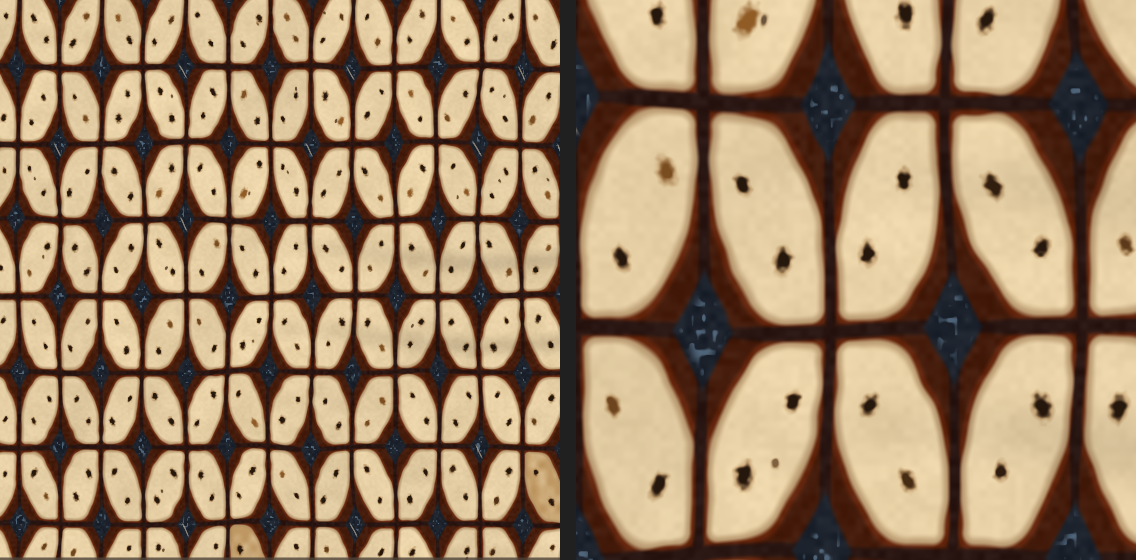
Left, the full canvas; right, a detail of the centre.
Give the GLSL for this pattern, as a three.js fragment shader.

```glsl
varying vec2 vUv;

float hash(vec2 p) {
  return fract(sin(dot(p, vec2(127.1, 311.7))) * 43758.5453);
}

float noise(vec2 p) {
  vec2 i = floor(p), f = fract(p);
  f = f * f * (3.0 - 2.0 * f);
  return mix(mix(hash(i), hash(i + vec2(1.0, 0.0)), f.x),
             mix(hash(i + vec2(0.0, 1.0)), hash(i + vec2(1.0, 1.0)), f.x), f.y);
}

float smoothMax(float a, float b, float k) {
  float h = max(k - abs(a - b), 0.0) / k;
  return max(a, b) + h * h * k * 0.25;
}

float roundedBox(vec2 p, vec2 halfSize, float r) {
  vec2 q = abs(p) - halfSize + r;
  return length(max(q, 0.0)) + min(max(q.x, q.y), 0.0) - r;
}

// Box with two opposite corners, lower left and upper right, cut away
float petal(vec2 p, float cut) {
  float slant = (abs(p.x / 0.274 + p.y / 0.518) - cut) * 0.242;
  return smoothMax(roundedBox(p, vec2(0.245, 0.455), 0.06), slant, 0.1);
}

// Two dots along the uncut diagonal and an occasional stray speck
vec3 addDots(vec3 color, vec2 p, vec2 cell) {
  for (int k = 0; k < 3; k++) {
    vec2 seed = cell + float(k) * 17.3;
    vec2 jitter = vec2(hash(seed + 1.1), hash(seed + 2.7)) - 0.5;
    float side = k == 0 ? 1.0 : -1.0;
    vec2 center = side * vec2(-0.092, 0.165) + jitter * vec2(0.07, 0.08);
    float size = mix(0.8, 1.15, hash(seed + 4.2));
    float strength = 1.0;
    if (k == 2) {
      center = jitter * vec2(0.24, 0.5);
      size = 0.5;
      strength = 0.6 * step(0.82, hash(seed + 6.4));
    }
    vec2 q = p - center;
    q.x += q.y * (hash(seed + 5.9) - 0.5) * 0.7;
    float r = length(q / vec2(0.034, 0.049)) / size + (noise(p * 45.0 + seed) - 0.5) * 0.5;
    float faded = smoothstep(0.72, 1.0, hash(seed + 8.3));
    vec3 ink = mix(vec3(0.15, 0.09, 0.05), vec3(0.57, 0.36, 0.15), faded);
    color = mix(color, vec3(0.60, 0.42, 0.22), strength * 0.6 * smoothstep(1.6, 0.8, r));
    color = mix(color, ink, strength * smoothstep(1.15, 0.55, r));
  }
  return color;
}

void main() {
  vec2 pitch = vec2(0.553, 1.0);
  vec2 p = (vUv - vec2(0.031, 0.065)) * 7.37;
  p += 0.07 * (vec2(noise(p * 1.3), noise(p * 1.3 + 31.0)) - 0.5);
  float grain = noise(p * 30.0) - 0.5;
  float wobble = noise(p * 8.0 + 5.0) - 0.5;

  // Petals mirror in a checkerboard
  vec2 cell = floor(p / pitch);
  vec2 local = p - (cell + 0.5) * pitch;
  if (mod(cell.x + cell.y, 2.0) > 0.5) local.x = -local.x;
  float edge = petal(local, 0.974 + 0.12 * (hash(cell + 9.0) - 0.5)) + wobble * 0.022;

  // Red-brown ground with dark grid lines
  vec2 node = floor(p / pitch + 0.5);
  vec2 toNode = p - node * pitch;
  vec2 away = abs(toNode);
  vec3 color = mix(vec3(0.27, 0.11, 0.045), vec3(0.40, 0.15, 0.05), smoothstep(0.04, 0.01, edge));
  float gridLine = min(away.x, away.y * 0.75) + wobble * 0.012;
  color = mix(color, vec3(0.16, 0.085, 0.07), smoothstep(0.034, 0.012, gridLine));
  color += grain * 0.05;

  // Navy diamonds on every other crossing
  if (mod(node.x + node.y, 2.0) < 0.5) {
    float diamond = (away.x / 0.13 + away.y / 0.25 - 1.0) * 0.115 + wobble * 0.02;
    vec3 navy = vec3(0.11, 0.135, 0.175) + 0.06 * grain;
    float core = smoothstep(0.0, -0.07, diamond);
    float fleck = smoothstep(0.66, 0.88, noise(p * vec2(42.0, 32.0) + 70.0));
    navy = mix(navy, vec3(0.36, 0.46, 0.55), fleck * core * 0.8);
    color = mix(color, navy, smoothstep(0.014, -0.014, diamond));

    // Pale scratch on a few diamonds
    vec2 s = toNode + vec2(0.02, 0.07);
    float scratch = abs(s.x + s.y * 0.5 + wobble * 0.02);
    float worn = step(0.8, hash(node + 40.0)) * smoothstep(0.11, 0.06, abs(s.y));
    color = mix(color, vec3(0.66, 0.62, 0.55), worn * smoothstep(0.016, 0.004, scratch) * 0.75);
  }

  // Cream cloth with mottling and rare stains
  vec3 cream = vec3(0.90, 0.81, 0.645) * (0.975 + 0.05 * hash(cell + 3.0));
  cream += 0.05 * (noise(p * 5.0) - 0.5) + 0.035 * grain;
  float stain = step(0.965, hash(cell + 21.0)) * (0.35 + 0.5 * noise(p * 9.0));
  cream = mix(cream, vec3(0.70, 0.53, 0.31), stain);
  cream = mix(cream, vec3(0.68, 0.55, 0.39), 0.75 * smoothstep(-0.045, -0.006, edge));
  cream = addDots(cream, local, cell);
  color = mix(color, cream, smoothstep(0.012, -0.012, edge));

  // Soft horizontal creases, stronger to the right
  float bend = vUv.y + 0.015 * sin(vUv.x * 9.0);
  float crease = smoothstep(0.03, 0.0, abs(bend - 0.545)) + smoothstep(0.03, 0.0, abs(bend - 0.395));
  color *= 1.0 - 0.11 * crease * smoothstep(0.3, 0.9, vUv.x);

  // Worn lower border
  color = mix(color, vec3(0.30, 0.26, 0.22), 0.8 * smoothstep(0.006, 0.003, vUv.y));
  gl_FragColor = vec4(color, 1.0);
}
```
